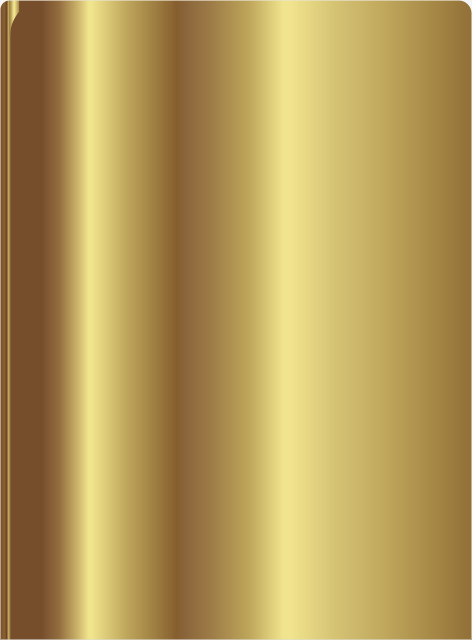
A WebGL 1 fragment shader for this background:

```glsl
precision highp float;
// Brushed-gold panel: vertical metallic bands from a chain of colour stops,
// a folded spine with a small curled flap on the left, and rounded top corners.
// Shapes are distance functions in units of the canvas height.

uniform vec2 u_resolution;

const float ASPECT = 0.7396;
const vec3 BROWN = vec3(0.465, 0.305, 0.170);
const vec3 UMBER = vec3(0.530, 0.370, 0.185);
const vec3 BRONZE = vec3(0.600, 0.470, 0.240);
const vec3 GOLD = vec3(0.750, 0.655, 0.360);
const vec3 PALE = vec3(0.945, 0.895, 0.555);
const vec3 PAPER = vec3(0.96);

// Blends towards the next colour stop between two positions.
vec3 stop(vec3 base, vec3 next, float from, float to, float x) {
  return mix(base, next, clamp((x - from) / (to - from), 0.0, 1.0));
}

// Coverage of a shape from its signed distance.
float cover(float d, float px) {
  return clamp(0.5 - d / px, 0.0, 1.0);
}

// Box whose top corners have separate radii and whose base is square.
float panelDistance(vec2 p, vec2 halfSize, float leftRadius, float rightRadius) {
  float r = p.x < 0.0 ? leftRadius : rightRadius;
  r *= step(0.0, p.y);
  vec2 q = abs(p) - halfSize + r;
  return min(max(q.x, q.y), 0.0) + length(max(q, 0.0)) - r;
}

// Main reflections, left to right across the width.
vec3 metal(float x) {
  vec3 c = stop(BROWN, vec3(0.575, 0.425, 0.250), 0.088, 0.125, x);
  c = stop(c, vec3(0.775, 0.670, 0.395), 0.125, 0.160, x);
  c = stop(c, PALE, 0.160, 0.188, x);
  c = stop(c, GOLD, 0.194, 0.267, x);
  c = stop(c, BRONZE, 0.267, 0.338, x);
  c = stop(c, UMBER, 0.338, 0.374, x);
  c = stop(c, vec3(0.545, 0.400, 0.235), 0.376, 0.395, x);
  c = stop(c, vec3(0.620, 0.490, 0.280), 0.395, 0.450, x);
  c = stop(c, GOLD, 0.450, 0.530, x);
  c = stop(c, PALE, 0.530, 0.600, x);
  c = stop(c, vec3(0.840, 0.770, 0.460), 0.615, 0.705, x);
  c = stop(c, GOLD, 0.705, 0.815, x);
  c = stop(c, vec3(0.670, 0.555, 0.290), 0.815, 0.900, x);
  return stop(c, vec3(0.570, 0.435, 0.215), 0.900, 1.0, x);
}

// Narrow folded edge: dark side, bright crease, dark return.
vec3 spine(float x) {
  vec3 c = stop(BROWN, UMBER, 0.0, 0.008, x);
  c = stop(c, BROWN * 0.9, 0.010, 0.014, x);
  c = stop(c, GOLD, 0.014, 0.018, x);
  return stop(c, BROWN, 0.019, 0.023, x);
}

// Curled flap: straight upper side that sweeps in to the crease.
float flapDistance(vec2 p) {
  float drop = clamp((1.0 - p.y - 0.018) / 0.036, 0.0, 1.0);
  float side = mix(0.030, 0.016, 1.0 - (1.0 - drop) * (1.0 - drop));
  return max(max(p.x - side, 0.015 - p.x), 0.946 - p.y);
}

void main() {
  vec2 uv = gl_FragCoord.xy / u_resolution;
  vec2 p = uv * vec2(ASPECT, 1.0);
  float px = 1.0 / u_resolution.y;

  // Bands and spine.
  vec3 color = mix(metal(uv.x), spine(uv.x), cover(uv.x - 0.023, px));

  // Flap with its own highlight.
  vec3 flap = stop(BRONZE, PALE, 0.020, 0.029, uv.x);
  flap = stop(flap, BRONZE, 0.031, 0.042, uv.x);
  color = mix(color, flap, cover(flapDistance(p), px));

  // Faint bevel on the top and bottom edges.
  color = mix(color, GOLD, 0.30 * cover(1.0 - p.y - 0.0015, px));
  color *= 1.0 - 0.12 * cover(p.y - 0.0015, px);

  // Rounded outline on the pale ground.
  vec2 halfSize = vec2(ASPECT, 1.0) * 0.5;
  float outline = panelDistance(p - halfSize, halfSize, 0.015, 0.021);
  color = mix(PAPER, color, cover(outline + 0.5 * px, px));
  gl_FragColor = vec4(color, 1.0);
}
```
